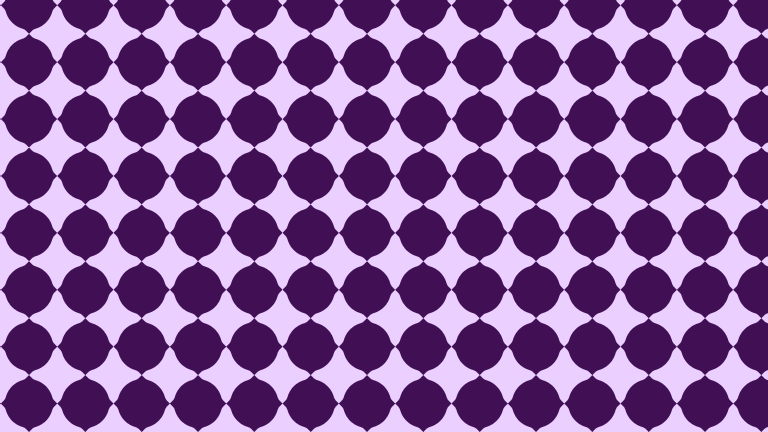
Reproduce this pattern procedurally as a Shadertoy shader.

```glsl
// Lattice of dark round medallions joined at four pointed tips on a pale lilac ground.
#define CELL_SIZE vec2(0.1304, 0.1317)  // repeat, in canvas heights
#define ORIGIN vec2(0.0020, 0.0)        // lower left corner of the first cell
#define DISC_RADIUS 0.427               // in cells
#define TIP_REACH 0.5                   // in cells, 0.5 touches the neighbour
#define FILLET 0.025                    // rounding where tip meets disc
#define DARK_PLUM vec3(0.25, 0.06, 0.33)
#define PALE_LILAC vec3(0.92, 0.81, 1.00)

float smoothUnion(float a, float b, float k) {
    float h = max(k - abs(a - b), 0.0) / k;
    return min(a, b) - 0.25 * k * h * h;
}

// Signed distance to a disc with a right-angled point on each side.
float medallion(vec2 p) {
    float disc = length(p) - DISC_RADIUS;
    float diamond = (abs(p.x) + abs(p.y) - TIP_REACH) * 0.7071;
    return smoothUnion(disc, diamond, FILLET);
}

void mainImage(out vec4 fragColor, in vec2 fragCoord) {
    // Repeat the cell, centred on zero
    vec2 uv = fragCoord / iResolution.y;
    vec2 p = fract((uv - ORIGIN) / CELL_SIZE) - 0.5;

    // Blend across one pixel at the outline
    float pixel = 1.0 / (iResolution.y * CELL_SIZE.y);
    float cover = clamp(0.5 - medallion(p) / pixel, 0.0, 1.0);
    fragColor = vec4(mix(PALE_LILAC, DARK_PLUM, cover), 1.0);
}
```
